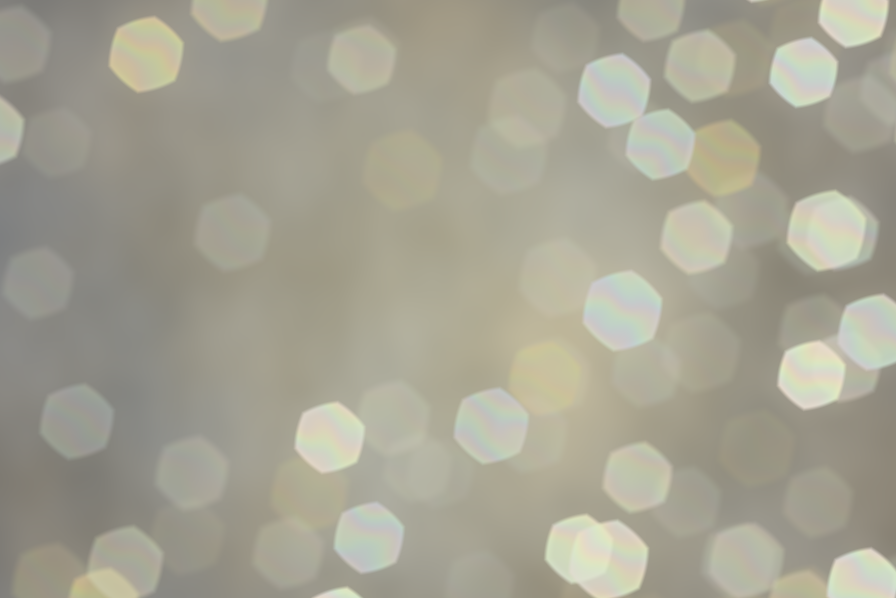
Reproduce this background procedurally as a WebGL 2 fragment shader.

```glsl
#version 300 es
precision highp float;
// Soft bokeh: pale rounded hexagons of light over a warm grey, cloudy glow.
// Three jittered grids of discs (faint, middle, bright) are blended in turn
// over a gradient; each disc carries a thin rim and faint rainbow bands.

uniform vec2 u_resolution;
out vec4 fragColor;

// Lengths are in canvas heights
const vec3 EDGE_GREY   = vec3(0.495, 0.485, 0.470);
const vec3 HEART_BEIGE = vec3(0.700, 0.685, 0.600);
const vec3 CREAM       = vec3(0.890, 0.890, 0.790);
const vec3 COOL_WHITE  = vec3(0.790, 0.820, 0.780);
const vec3 PALE_GOLD   = vec3(0.840, 0.800, 0.580);
const vec3 WARM_SHIFT  = vec3(0.030, 0.008, -0.030);
const vec2 GLOW_CENTRE = vec2(0.53, 0.47);
const vec2 GLOW_SIZE   = vec2(0.39, 0.62);
const float CLOUD_CONTRAST = 0.075;
const float DISC_RADIUS    = 0.059;
const float HEX_AMOUNT     = 0.62;   // 0 = circle, 1 = hexagon
const float HEX_TURN       = 0.22;   // radians
const float RIM_STRENGTH   = 0.14;
const float RAINBOW        = 0.030;
const float HALO           = 0.10;
const float TAU            = 6.28319;

vec3 hash3(vec3 p) {
  p = fract(p * vec3(0.1031, 0.1030, 0.0973));
  p += dot(p, p.yxz + 33.33);
  return fract((p.xxy + p.yxx) * p.zyx);
}

vec2 gradientAt(vec2 cell) {
  float angle = TAU * hash3(vec3(cell + 50.0, 7.0)).x;
  return vec2(cos(angle), sin(angle));
}

float gradientNoise(vec2 p) {
  vec2 i = floor(p), f = p - i;
  vec2 w = f * f * f * (f * (f * 6.0 - 15.0) + 10.0);
  vec2 e = vec2(1.0, 0.0);
  float low  = mix(dot(gradientAt(i), f), dot(gradientAt(i + e), f - e), w.x);
  float high = mix(dot(gradientAt(i + e.yx), f - e.yx),
                   dot(gradientAt(i + 1.0), f - 1.0), w.x);
  return mix(low, high, w.y);
}

float clouds(vec2 p) {
  return gradientNoise(p) + 0.5 * gradientNoise(p * 2.1 + 9.0)
       + 0.22 * gradientNoise(p * 4.6 + 21.0);
}

mat2 rotation(float a) {
  return mat2(cos(a), sin(a), -sin(a), cos(a));
}

// Distance from the centre, measured in a rounded hexagon
float hexLength(vec2 p) {
  vec2 a = abs(rotation(HEX_TURN) * p);
  float hexagon = max(a.x, dot(a, vec2(0.5, 0.866)));
  return mix(length(p), hexagon, HEX_AMOUNT);
}

vec3 backdrop(vec2 p, vec2 uv) {
  vec2 q = (uv - GLOW_CENTRE) / GLOW_SIZE;
  vec3 colour = mix(EDGE_GREY, HEART_BEIGE, exp(-dot(q, q)));
  colour += CLOUD_CONTRAST * clouds(p * vec2(3.6, 2.8) + 3.0);
  float warmth = clouds(p * 2.6 + 31.0) + 0.6 * (uv.x - 0.4);
  return colour + WARM_SHIFT * clamp(warmth, -0.8, 0.8);
}

// Blends one grid of discs over the colour
vec3 scatterDiscs(vec3 colour, vec2 p, float cellSize, float chance,
                  vec2 opacityRange, float blur, float seed) {
  vec2 home = floor(p / cellSize);
  for (int y = -1; y <= 1; y++) {
    for (int x = -1; x <= 1; x++) {
      vec2 cell = home + vec2(x, y);
      vec3 place = hash3(vec3(cell + 20.0, seed));
      vec3 style = hash3(vec3(cell + 70.0, seed + 13.0));
      vec2 centre = (cell + 0.06 + 0.88 * place.xy) * cellSize;

      // Discs crowd towards the right
      float crowding = mix(0.55, 1.45, smoothstep(0.45, 1.05, centre.x));
      if (place.z > chance * crowding) continue;

      vec2 local = p - centre;
      float radius = DISC_RADIUS * mix(0.92, 1.08, style.x);
      float d = hexLength(local);
      float body = 1.0 - smoothstep(radius - blur, radius + blur, d);
      float rim = body * smoothstep(radius - 3.0 * blur, radius, d);
      float opacity = mix(opacityRange.x, opacityRange.y, style.y);

      vec3 tint = mix(COOL_WHITE, CREAM, smoothstep(0.1, 0.6, style.z));
      tint = mix(tint, PALE_GOLD, smoothstep(0.70, 0.88, style.z));

      // Diagonal rainbow bands, bent by noise
      float band = dot(local, vec2(9.0, 15.0)) + style.x * 5.0
                 + 0.7 * gradientNoise(p * 16.0 + seed);
      tint += RAINBOW * cos(TAU * (band + vec3(0.0, 0.33, 0.67)));

      float halo = HALO * (1.0 - smoothstep(radius * 0.8, radius * 1.7, d));
      float cover = opacity * max(body * (1.0 + RIM_STRENGTH * rim), halo);
      colour = mix(colour, tint, min(cover, 1.0));
    }
  }
  return colour;
}

void main() {
  vec2 p = gl_FragCoord.xy / u_resolution.y;
  vec3 colour = backdrop(p, gl_FragCoord.xy / u_resolution);
  colour = scatterDiscs(colour, p, 0.145, 0.46, vec2(0.08, 0.24), 0.010, 3.0);
  colour = scatterDiscs(colour, p, 0.160, 0.36, vec2(0.28, 0.58), 0.007, 19.0);
  colour = scatterDiscs(colour, p, 0.200, 0.30, vec2(0.68, 0.96), 0.005, 42.0);
  fragColor = vec4(clamp(colour, 0.0, 1.0), 1.0);
}
```
